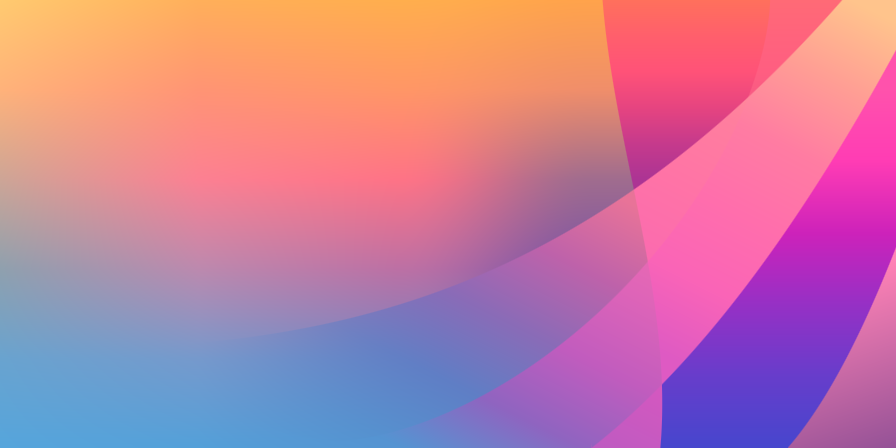
This background is drawn by a Shadertoy shader. Its source:

```glsl
// Warm-to-cool gradient backdrop crossed by translucent curved ribbons.
// The backdrop blends four vertical colour ramps; each ribbon edge is the
// zero line of a formula, and each region gets its own diagonal ramp.

// Six evenly spaced colour stops, given in 0..255; t runs from 0 to 1.
vec3 ramp(float t, vec3 a, vec3 b, vec3 c, vec3 d, vec3 e, vec3 f) {
    t = clamp(t, 0.0, 1.0) * 5.0;
    vec3 col = mix(a, b, min(t, 1.0));
    col = mix(col, c, clamp(t - 1.0, 0.0, 1.0));
    col = mix(col, d, clamp(t - 2.0, 0.0, 1.0));
    col = mix(col, e, clamp(t - 3.0, 0.0, 1.0));
    col = mix(col, f, clamp(t - 4.0, 0.0, 1.0));
    return col / 255.0;
}

// Antialiased mask of the side where the edge function is positive.
float side(float edge) {
    return clamp(0.5 + edge / max(fwidth(edge), 1e-5), 0.0, 1.0);
}

// Soft sky: ramps from bottom to top at four stations across.
vec3 backdrop(vec2 p) {
    vec3 left = ramp(p.y, vec3(85, 165, 220), vec3(105, 163, 207), vec3(143, 160, 174),
        vec3(205, 165, 150), vec3(255, 178, 122), vec3(255, 202, 112));
    vec3 midLeft = ramp(p.y, vec3(83, 160, 217), vec3(118, 153, 204), vec3(188, 137, 174),
        vec3(252, 128, 146), vec3(255, 148, 116), vec3(255, 175, 90));
    vec3 midRight = ramp(p.y, vec3(82, 145, 208), vec3(118, 132, 194), vec3(188, 112, 164),
        vec3(254, 115, 134), vec3(255, 150, 102), vec3(255, 174, 77));
    vec3 right = ramp(p.y, vec3(80, 110, 195), vec3(100, 95, 180), vec3(122, 83, 165),
        vec3(160, 108, 142), vec3(240, 142, 106), vec3(255, 163, 75));
    float x = p.x / 0.443;
    vec3 col = mix(left, midLeft, clamp(x, 0.0, 1.0));
    col = mix(col, midRight, clamp(x - 1.0, 0.0, 1.0));
    return mix(col, right, smoothstep(0.0, 1.0, x - 2.0));
}

void mainImage(out vec4 fragColor, in vec2 fragCoord) {
    vec2 p = fragCoord / iResolution.xy * vec2(2.0, 1.0);
    float diagonal = 0.5 * p.x + p.y;

    // Edge masks
    float rightOfFold = side(p.x - (1.474 + p.y * (0.088 + p.y * (-0.485 + 0.268 * p.y))));
    float belowRibbon = side(0.22 + 0.78 * pow(max(p.x, 0.0) / 1.88, 2.75) - p.y);
    vec2 q = pow(abs((p - vec2(0.755, 1.0)) / vec2(0.964, 0.984)), vec2(1.65));
    float outsidePetal = side(q.x + q.y - 1.0);
    float t = max(p.x - 1.32, 0.0);
    float belowBand = side(t * (0.778 + 0.777 * t) - p.y - 0.02 * step(p.x, 1.32));
    float u = max(p.x - 1.758, 0.0);
    float corner = side(u * (1.144 + 2.92 * u) - p.y - 0.02 * step(p.x, 1.758));

    // Left of the fold: petal and the veil around it
    vec3 sky = backdrop(p);
    vec3 petal = ramp(diagonal - 0.25, vec3(85, 160, 216), vec3(85, 145, 207),
        vec3(95, 126, 197), vec3(138, 107, 183), vec3(190, 98, 170), vec3(232, 115, 152));
    vec3 veil = ramp(diagonal - 0.25, vec3(85, 160, 216), vec3(85, 148, 210),
        vec3(143, 100, 192), vec3(193, 92, 190), vec3(222, 100, 184), vec3(240, 110, 175));
    veil = mix(veil, vec3(0.88, 0.33, 0.76), 0.55 * belowBand);
    vec3 lower = mix(petal, veil, outsidePetal);
    lower = mix(sky, lower, smoothstep(0.4, 1.05, p.x));
    vec3 leftSide = mix(sky, lower, belowRibbon);

    // Right of the fold: red top, pale band, violet sweep
    vec3 red = ramp((p.y - 0.6) / 0.4, vec3(172, 52, 148), vec3(198, 58, 140),
        vec3(230, 68, 128), vec3(255, 82, 120), vec3(255, 95, 108), vec3(255, 112, 92));
    red = mix(red, vec3(1.0, 0.4, 0.53), 0.6 * outsidePetal);
    vec3 band = ramp(diagonal - 0.95, vec3(222, 90, 195), vec3(250, 100, 183),
        vec3(255, 110, 172), vec3(255, 124, 162), vec3(255, 158, 148), vec3(255, 196, 140));
    band = mix(vec3(1.0, 0.53, 0.56), band, 0.8 + 0.2 * outsidePetal);
    vec3 violet = ramp(p.y / 0.8, vec3(70, 70, 205), vec3(103, 61, 203),
        vec3(150, 48, 197), vec3(205, 34, 186), vec3(255, 60, 180), vec3(255, 82, 172));
    vec3 rightSide = mix(red, band, belowRibbon);
    rightSide = mix(rightSide, violet, belowBand);

    // Rose corner, lighter towards its top
    vec3 rose = mix(vec3(0.58, 0.32, 0.59), vec3(1.0, 0.51, 0.71),
        clamp(p.y / 0.42 + 0.8 * (2.0 - p.x), 0.0, 1.0));
    rightSide = mix(rightSide, rose, corner);

    fragColor = vec4(mix(leftSide, rightSide, rightOfFold), 1.0);
}
```
